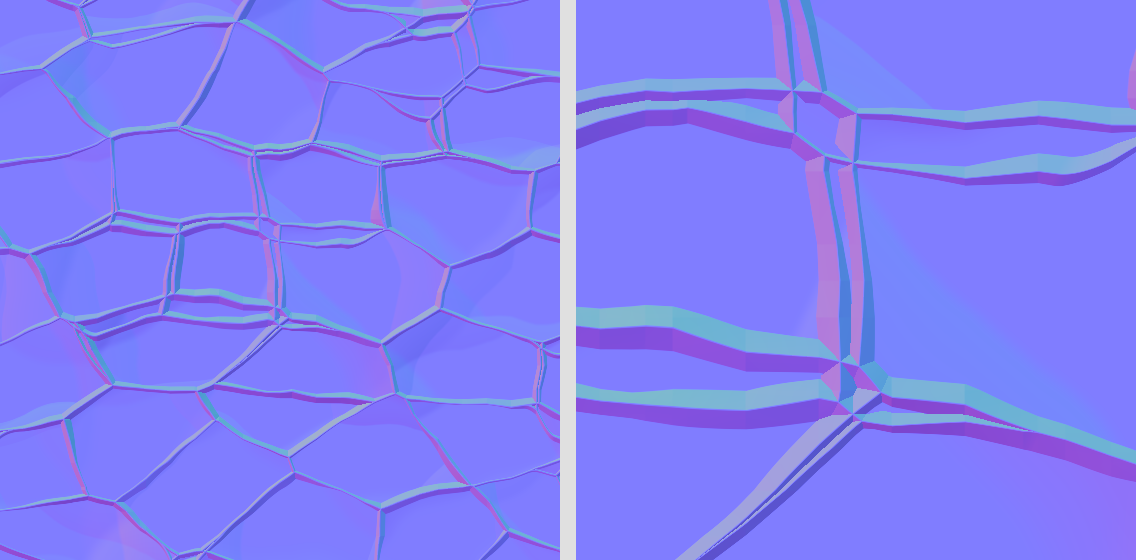
Left, the full canvas; right, a detail of the centre.
Reproduce this texture map procedurally as a WebGL 1 fragment shader.

```glsl
precision highp float;
// Normal map of a cracked, layered rock face. Stretched Voronoi cells on a kinked
// domain form the slabs; their borders become V-shaped grooves, and a second, locally
// shifted copy splits some cracks into slivers. Worn facets tilt the slab rims.

uniform vec2 u_resolution;

const vec2 GRID = vec2(4.1, 6.8); // slabs across and up the canvas

struct Crack {
  float dist;   // distance to the nearest slab border
  vec2 normal;  // direction towards that border
  vec2 offset;  // position relative to the slab centre
  vec2 id;      // slab the point lies in
};

vec2 hash2(vec2 p) {
  return fract(sin(vec2(dot(p, vec2(127.1, 311.7)), dot(p, vec2(269.5, 183.3)))) * 43758.55);
}

// Bilinear lattice noise: left unsmoothed so that warped lines get sharp kinks.
vec2 kinkNoise(vec2 p) {
  vec2 i = floor(p), f = p - i;
  return mix(mix(hash2(i), hash2(i + vec2(1, 0)), f.x),
             mix(hash2(i + vec2(0, 1)), hash2(i + 1.0), f.x), f.y);
}

vec2 warp(vec2 p, float branch) {
  vec2 bend = 0.014 * sin(p.yx * vec2(9.0, 6.0) + vec2(1.0, 2.6));
  vec2 kinks = 0.030 * (kinkNoise(p * 8.0) - 0.5) + 0.009 * (kinkNoise(p * 23.0 + 5.0) - 0.5);
  float split = smoothstep(0.60, 0.85, kinkNoise(p * 5.0 + 31.0).x);
  return p + bend + kinks + branch * split * vec2(0.018, 0.034);
}

// Slab centres: jittered, with alternate rows staggered.
vec2 site(vec2 id) {
  float stagger = 0.5 * mod(id.y, 2.0) - 0.25;
  return id + 0.5 + vec2(stagger, 0.0) + (hash2(id + 17.0) - 0.5) * vec2(0.75, 0.9);
}

Crack slabBorder(vec2 p) {
  vec2 g = p * GRID, cell = floor(g), own = vec2(0.0);
  Crack c;
  c.id = cell;
  float nearest = 9.0;
  for (int y = -1; y <= 1; y++) {
    for (int x = -1; x <= 1; x++) {
      vec2 id = cell + vec2(x, y);
      vec2 r = site(id) - g;
      if (dot(r, r) < nearest) {
        nearest = dot(r, r);
        own = r;
        c.id = id;
      }
    }
  }
  c.offset = -own / GRID;
  c.dist = 9.0;
  c.normal = vec2(0.0, 1.0);
  for (int y = -2; y <= 2; y++) {
    for (int x = -2; x <= 2; x++) {
      vec2 r = site(c.id + vec2(x, y)) - g;
      if (x != 0 || y != 0) {
        vec2 n = normalize(r - own);
        float d = dot(0.5 * (r + own), n) / length(n * GRID);
        if (d < c.dist) {
          c.dist = d;
          c.normal = n * GRID;
        }
      }
    }
  }
  return c;
}

// Border in canvas space: the normal is carried back through the warp's Jacobian.
Crack warpedBorder(vec2 p, float branch) {
  const float e = 0.001;
  vec2 q = warp(p, branch);
  vec2 dx = (warp(p + vec2(e, 0.0), branch) - q) / e;
  vec2 dy = (warp(p + vec2(0.0, e), branch) - q) / e;
  Crack c = slabBorder(q);
  c.normal = normalize(vec2(dot(c.normal, dx), dot(c.normal, dy)));
  return c;
}

// Broad, faint planes that fall away from the slab centre, some crisp and some soft.
vec2 facetTilt(Crack c) {
  vec2 tilt = vec2(0.0);
  for (int k = 0; k < 5; k++) {
    vec2 h = hash2(c.id * 1.7 + float(k) * 7.3);
    vec2 v = hash2(c.id + float(k) * 3.1 + 50.0);
    vec2 dir = vec2(cos(6.283 * h.x), sin(6.283 * h.x));
    float along = dot(c.offset, vec2(-dir.y, dir.x));
    float reach = length(dir * vec2(0.13, 0.075)) * (0.45 + 0.6 * h.y);
    float s = dot(c.offset, dir) - reach + 0.010 * sin(along * 28.0 + 6.283 * v.x);
    float softness = 0.002 + 0.05 * v.y * v.y;
    tilt += dir * (0.02 + 0.055 * v.x) * smoothstep(0.0, softness, s) * exp(-9.0 * max(s, 0.0));
  }
  return tilt;
}

void main() {
  vec2 p = gl_FragCoord.xy / u_resolution.y;
  float px = 1.0 / u_resolution.y;

  Crack crack = warpedBorder(p, 0.0);
  vec2 tilt = facetTilt(crack) + vec2(0.0, 0.008);
  Crack sliver = warpedBorder(p, 1.0);
  if (sliver.dist < crack.dist) crack = sliver;

  // Groove walls of uneven width, each side of a crack on its own.
  vec2 wear = kinkNoise(p * 9.0 + crack.id * 3.7);
  float width = 0.0018 + 0.0095 * smoothstep(0.12, 0.9, wear.x);
  float wall = smoothstep(0.0, px, crack.dist)
             * (1.0 - smoothstep(width - 0.5 * px, width + 0.5 * px, crack.dist));
  tilt = mix(tilt, crack.normal * mix(0.17, 0.24, wear.y), wall);

  // Encode the tilt with green pointing down; blue drops on steep parts.
  gl_FragColor = vec4(0.5 + tilt.x, 0.5 - tilt.y, 1.0 - 3.7 * dot(tilt, tilt), 1.0);
}
```
